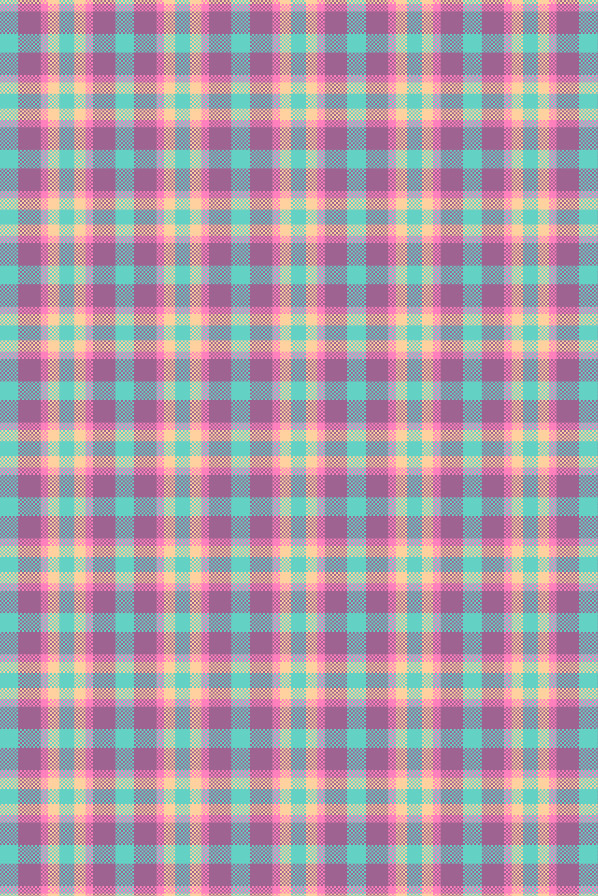
This pattern is drawn by a Shadertoy shader. Its source:

```glsl
#define REPEATS_ACROSS 5.161
#define THREADS 62.0
#define SETT_OFFSET vec2(0.077, 0.373)
#define FILTER_WIDTH 0.65
#define TEAL vec3(0.39, 0.82, 0.77)
#define PURPLE vec3(0.62, 0.39, 0.57)
#define PINK vec3(1.00, 0.50, 0.74)
#define PEACH vec3(1.00, 0.82, 0.62)

// Box-filtered step across one stripe edge
float edge(float position, float at, float blur) {
    return clamp((position - at) / blur + 0.5, 0.0, 1.0);
}

// Mirrored stripe sequence, measured in threads from the wide teal centre
vec3 settColor(float thread, float blur) {
    float d = abs(fract(thread / THREADS + 0.5) - 0.5) * THREADS;
    vec3 color = mix(TEAL, PURPLE, edge(d, 5.0, blur));
    color = mix(color, PINK, edge(d, 17.0, blur));
    color = mix(color, PEACH, edge(d, 21.0, blur));
    return mix(color, TEAL, edge(d, 27.0, blur));
}

// Integral of a square wave that flips sign at every thread
vec2 triangleWave(vec2 thread) {
    return abs(mod(thread, 2.0) - 1.0);
}

// Plain weave: 1 where the warp lies on top, 0 where the weft does
float warpOnTop(vec2 thread, float blur) {
    vec2 wave = (triangleWave(thread + 0.5 * blur)
               - triangleWave(thread - 0.5 * blur)) / blur;
    return 0.5 + 0.5 * wave.x * wave.y;
}

void mainImage(out vec4 fragColor, in vec2 fragCoord) {
    // Thread coordinates, counted from the upper left
    vec2 fromTop = vec2(fragCoord.x, iResolution.y - fragCoord.y);
    vec2 sett = fromTop / iResolution.x * REPEATS_ACROSS - SETT_OFFSET;
    vec2 thread = sett * THREADS;
    float blur = FILTER_WIDTH * REPEATS_ACROSS * THREADS / iResolution.x;

    // Interlace the vertical and horizontal stripes
    vec3 warp = settColor(thread.x, blur);
    vec3 weft = settColor(thread.y, blur);
    fragColor = vec4(mix(weft, warp, warpOnTop(thread, blur)), 1.0);
}
```
